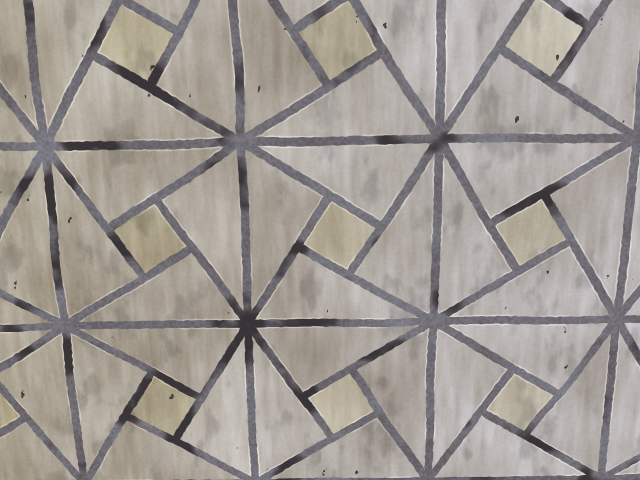
This pattern is drawn by a Shadertoy shader. Its source:

```glsl
// Tilted grid of worn stone tiles, each a mirrored pinwheel of four triangles round a small square, in grey bars
#define LEG_LONG 0.848       // long leg of each triangle, tile side = 1
#define LEG_SHORT 0.530      // short leg
#define BAR_HALF 0.0225      // half width of a bar
#define NODE_RADIUS 0.046    // blob where bars cross
#define TILE_SIZE 0.434      // tile width at the top edge, canvas height = 1
#define TAPER 0.075          // shrink of the tiles towards the bottom
#define STONE_DARK vec3(0.60, 0.565, 0.52)
#define STONE_LIGHT vec3(0.83, 0.82, 0.82)
#define BAR_DARK vec3(0.38, 0.36, 0.38)
#define BAR_LIGHT vec3(0.53, 0.53, 0.57)
#define STAIN vec3(0.20, 0.18, 0.19)

float hash(vec2 p) {
    return fract(sin(dot(p, vec2(12.9898, 78.233))) * 43758.5453);
}

float noise(vec2 p) {
    vec2 i = floor(p), f = fract(p);
    f = f * f * (3.0 - 2.0 * f);
    return mix(mix(hash(i), hash(i + vec2(1, 0)), f.x),
               mix(hash(i + vec2(0, 1)), hash(i + vec2(1, 1)), f.x), f.y);
}

float fbm(vec2 p) {
    float sum = 0.0, amp = 0.533;
    for (int i = 0; i < 4; i++) {
        sum += amp * noise(p);
        p = p * 2.03 + 17.3;
        amp *= 0.5;
    }
    return sum;
}

float segment(vec2 p, vec2 a, vec2 b) {
    vec2 ab = b - a;
    return length(p - a - ab * clamp(dot(p - a, ab) / dot(ab, ab), 0.0, 1.0));
}

// Distance to the nearest bar axis (x) and panel number, 0 for the square (y)
vec2 pinwheel(vec2 c) {
    vec2 along = vec2(LEG_SHORT, LEG_LONG);
    vec2 n = vec2(LEG_LONG, -LEG_SHORT);
    float inner = 0.5 * (LEG_LONG - LEG_SHORT);
    float d = 0.5 - max(abs(c.x), abs(c.y));
    float panel = 0.0;
    for (int k = 1; k <= 4; k++) {
        d = min(d, segment(c, vec2(-0.5), vec2(-0.5) + along * LEG_LONG));
        if (dot(c, n) < -inner && dot(c, -along) > -inner) panel = float(k);
        c = vec2(-c.y, c.x);
    }
    return vec2(d, panel);
}

// Sparse dark upright chips
float chips(vec2 p, float aa) {
    vec2 g = p * 6.0, cell = floor(g);
    vec2 centre = 0.3 + 0.4 * vec2(hash(cell + 3.1), hash(cell + 8.7));
    vec2 q = (fract(g) - centre) * vec2(1.6, 0.8);
    q.x += 0.4 * q.y;
    float d = length(q) + 0.16 * (noise(p * 70.0) - 0.5) - 0.07 * hash(cell + 5.9);
    return step(0.87, hash(cell)) * (1.0 - smoothstep(-6.0 * aa, 6.0 * aa, d));
}

void mainImage(out vec4 fragColor, in vec2 fragCoord) {
    // Canvas to tile space, y running down, with a slight perspective
    vec2 uv = vec2(fragCoord.x, iResolution.y - fragCoord.y) / iResolution.y;
    float size = TILE_SIZE - TAPER * uv.y;
    float axis = 0.7055 + 0.006 * uv.y;
    float tilted = uv.y + 0.014 * (uv.x - axis);
    vec2 p = vec2((uv.x - axis) / size + 1.5, 0.963 * tilted / size - 0.69);
    float aa = 1.0 / (size * iResolution.y);

    // Wobbled tiles, mirrored like a chequerboard
    vec2 w = p + 0.018 * (vec2(noise(p * 3.0), noise(p * 3.0 + 40.0)) - 0.5);
    vec2 cell = floor(w);
    vec2 c = w - cell - 0.5;
    float odd = mod(cell.x + cell.y, 2.0);
    vec2 wheel = pinwheel(vec2(odd > 0.5 ? -c.x : c.x, c.y));

    // Bars with ragged edges and swollen crossings
    float edge = wheel.x - BAR_HALF + 0.006 * (noise(p * 45.0) - 0.5);
    edge = min(edge, length(abs(c) - 0.5) - NODE_RADIUS);
    float bar = 1.0 - smoothstep(-0.7 * aa, 0.7 * aa, edge);

    // Stone panels: clouds, upright streaks and one tone per panel
    float cloud = fbm(p * 2.3 + 5.0);
    float streak = fbm(p * vec2(26.0, 4.0));
    float grain = noise(p * 85.0) - 0.5;
    float tone = 0.47 + 0.9 * (cloud - 0.5) + 0.55 * (streak - 0.5) + 0.10 * grain;
    tone += 0.22 * (hash(cell * 5.0 + wheel.y) - 0.5) + 0.25 * (uv.x - 0.66);
    vec3 stone = mix(STONE_DARK, STONE_LIGHT, clamp(tone, -0.2, 1.1));
    if (wheel.y < 0.5) stone *= vec3(1.01, 1.0, 0.92);
    stone *= mix(vec3(1.01, 1.0, 0.95), vec3(1.0, 1.0, 1.02), clamp(uv.x, 0.0, 1.0));

    // Smudges, chips and bright worn rims
    float smudge = smoothstep(0.58, 0.78, fbm(p * vec2(9.0, 5.0) + 31.0));
    stone *= 1.0 - 0.13 * smudge;
    stone = mix(stone, STAIN, 0.85 * chips(p, aa));
    float rim = 1.0 - smoothstep(0.003, 0.012, edge);
    stone += 0.14 * rim * smoothstep(0.45, 0.7, noise(p * 6.0 + 12.0));

    // Grey bars with soot patches
    float mottle = 0.4 + 0.9 * (fbm(p * 4.0 + 60.0) - 0.5) + 0.5 * grain;
    vec3 metal = mix(BAR_DARK, BAR_LIGHT, clamp(mottle, 0.0, 1.0));
    float soot = smoothstep(0.58, 0.74, fbm(p * 3.4 + 90.0));
    metal = mix(metal, STAIN, 0.9 * soot);

    fragColor = vec4(clamp(mix(stone, metal, bar), 0.0, 1.0), 1.0);
}
```
